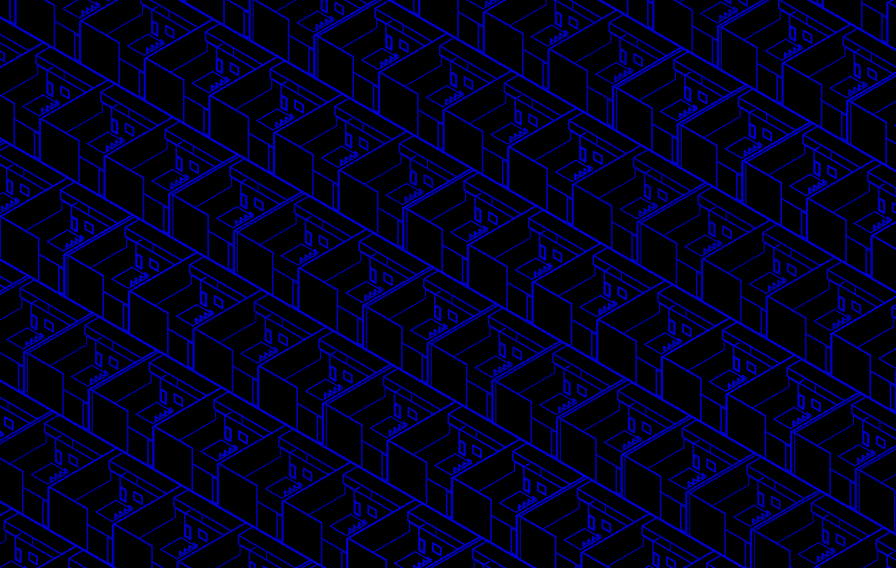
Write a WebGL 1 fragment shader that draws this pattern.

```glsl
precision highp float;

uniform vec2 u_resolution;

// Layout, in units of which the canvas is UNITS_HIGH tall
const float UNITS_HIGH = 729.0;
const vec2 ANCHOR = vec2(466.0, 338.0);   // top left corner of one room
const vec2 ROOM_STEP = vec2(82.95, 134.6); // repeat along and across a row
const float BACK_EDGE = 86.5;             // depth of a room behind its front wall
const float WALL_HEIGHT = 55.5;
const float FRONT_WIDTH = 50.0;

// Isometric axes
const float SLOPE = 0.57735;
const vec2 ALONG = vec2(1.0, -SLOPE);
const vec2 ACROSS = vec2(1.0, SLOPE);
const vec2 DOWN = vec2(0.0, -1.0);

// Half widths of the lines
const float THIN = 0.7;
const float MEDIUM = 1.0;
const float HEAVY = 1.5;
const float PARTITION = 1.9;

// Colour and variation
const vec3 BACKGROUND = vec3(0.0);
const vec3 LINE_BLUE = vec3(0.0, 0.0, 0.82);
const float FADE = 0.16;          // largest loss of brightness in a room
const float HATCHED_SHARE = 0.35; // share of rooms with a doubled partition
const float HATCH_GAP = 4.5;

float pixelSize;

float hash(vec2 cell) {
  vec3 q = fract(cell.xyx * 0.1031);
  q += dot(q, q.yzx + 33.33);
  return fract((q.x + q.y) * q.z);
}

float coverage(float dist, float halfWidth) {
  return clamp(0.5 + (halfWidth - dist) / pixelSize, 0.0, 1.0);
}

float stroke(vec2 p, vec2 start, vec2 span, float halfWidth) {
  vec2 d = p - start;
  float t = clamp(dot(d, span) / dot(span, span), 0.0, 1.0);
  return coverage(length(d - span * t), halfWidth);
}

float frame(vec2 p, vec2 corner, vec2 sideA, vec2 sideB, float halfWidth) {
  float first = max(stroke(p, corner, sideA, halfWidth), stroke(p, corner + sideB, sideA, halfWidth));
  float second = max(stroke(p, corner, sideB, halfWidth), stroke(p, corner + sideA, sideB, halfWidth));
  return max(first, second);
}

// Front wall, low parapet and narrow door
float shell(vec2 p) {
  vec2 frontEnd = ALONG * FRONT_WIDTH;
  float ink = stroke(p, vec2(0.0), frontEnd, 1.2);
  ink = max(ink, stroke(p, vec2(0.0), DOWN * WALL_HEIGHT, HEAVY));
  ink = max(ink, stroke(p, frontEnd, DOWN * WALL_HEIGHT, MEDIUM));
  ink = max(ink, stroke(p, frontEnd + DOWN * 20.0, ALONG * 32.0, MEDIUM));
  ink = max(ink, frame(p, vec2(76.0, -65.0), ALONG * 6.5, DOWN * 32.0, MEDIUM));
  return max(ink, stroke(p, vec2(1.0, 0.0), ACROSS * BACK_EDGE, PARTITION));
}

// Second edge on a partition and its end
float hatch(vec2 p) {
  vec2 start = ALONG * HATCH_GAP;
  float ink = stroke(p, start, ACROSS * BACK_EDGE, MEDIUM);
  return max(ink, stroke(p, start, DOWN * WALL_HEIGHT, THIN));
}

float furniture(vec2 p) {
  // Long wall cabinet
  vec2 cabinet = vec2(78.0, 33.0);
  float ink = stroke(p, cabinet, ALONG * 72.0, MEDIUM);
  ink = max(ink, stroke(p, cabinet + DOWN * 11.0, ALONG * 63.0, MEDIUM));
  ink = max(ink, stroke(p, cabinet, DOWN * 11.0, MEDIUM));
  ink = max(ink, stroke(p, cabinet + ALONG * 36.0, DOWN * 11.0, THIN));
  ink = max(ink, stroke(p, cabinet, ACROSS * 19.0, MEDIUM));

  // Floor edge and back corner
  ink = max(ink, stroke(p, ALONG * 33.0, ACROSS * 47.0, THIN));
  ink = max(ink, stroke(p, vec2(80.0, 8.0), vec2(0.0, 12.0), THIN));

  // Hood, cooker and window
  ink = max(ink, stroke(p, vec2(80.0, 20.0), ALONG * 12.0, MEDIUM));
  ink = max(ink, stroke(p, vec2(92.0, 13.0), DOWN * 12.0, MEDIUM));
  ink = max(ink, stroke(p, vec2(92.0, 13.0), ACROSS * 7.0, MEDIUM));
  ink = max(ink, frame(p, vec2(92.5, -1.0), ALONG * 6.5, DOWN * 15.0, HEAVY));
  ink = max(ink, frame(p, vec2(110.0, -7.0), ALONG * 10.0, DOWN * 10.0, 1.2));

  // Table and stepped seats beside it
  ink = max(ink, frame(p, vec2(61.0, -33.0), ACROSS * 26.0, ALONG * 21.0, 0.85));
  for (int i = 0; i < 4; i++) {
    vec2 seat = vec2(86.0, -36.0) + ACROSS * 6.0 * float(i);
    ink = max(ink, stroke(p, seat, DOWN * 5.0, HEAVY));
    ink = max(ink, stroke(p, seat, ALONG * 4.0, MEDIUM));
  }
  return ink;
}

void main() {
  pixelSize = UNITS_HIGH / u_resolution.y;
  vec2 p = gl_FragCoord.xy * pixelSize - ANCHOR;

  // Fold the plane into rooms along the isometric axes
  vec2 plan = 0.5 * vec2(p.x - p.y / SLOPE, p.x + p.y / SLOPE);
  vec2 rowStart = vec2(0.0, BACK_EDGE - ROOM_STEP.y);
  vec2 cell = floor((plan - rowStart) / ROOM_STEP);
  vec2 local = plan - cell * ROOM_STEP;

  // Continuous back edge shared by two rows
  float edge = min(local.y - rowStart.y, BACK_EDGE - local.y);
  float ink = coverage(edge * 2.0 * SLOPE / length(ALONG), HEAVY);

  // Each room reaches in front of the next one in its row
  for (int i = 0; i < 2; i++) {
    vec2 room = cell - vec2(float(i), 0.0);
    vec2 q = (local.x + float(i) * ROOM_STEP.x) * ALONG + local.y * ACROSS;
    float drawn = max(shell(q), furniture(q));
    drawn = max(drawn, hatch(q) * step(hash(room + 57.0), HATCHED_SHARE));
    ink = max(ink, drawn * (1.0 - FADE * hash(room + 113.0)));
  }
  gl_FragColor = vec4(mix(BACKGROUND, LINE_BLUE, ink), 1.0);
}
```
